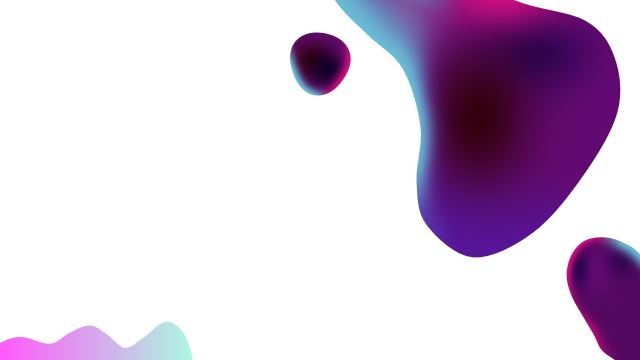
A Shadertoy shader for this background:

```glsl
// Glossy liquid blobs and a pastel wave on a white ground.
// Outlines are closed Catmull-Rom splines turned into signed distances;
// soft elliptical glows and distance-based rims colour the inside.

// Canvas is HEIGHT units tall, origin at the lower left.
const float HEIGHT = 100.0;
const int KNOTS = 15;
const int STEPS = 8;

const vec3 PAPER   = vec3(1.0);
const vec3 PLUM    = vec3(0.39, 0.04, 0.45);
const vec3 VIOLET  = vec3(0.34, 0.08, 0.60);
const vec3 INDIGO  = vec3(0.34, 0.28, 0.68);
const vec3 NAVY    = vec3(0.14, 0.01, 0.30);
const vec3 MAROON  = vec3(0.20, 0.00, 0.05);
const vec3 INK     = vec3(0.06, 0.00, 0.16);
const vec3 MAGENTA = vec3(0.82, 0.05, 0.50);
const vec3 MAUVE   = vec3(0.50, 0.22, 0.56);
const vec3 CYAN    = vec3(0.41, 0.73, 0.83);
const vec3 PINK    = vec3(1.00, 0.35, 0.98);
const vec3 MINT    = vec3(0.68, 0.97, 0.88);

const float WAVE_WIDTH = 53.5;
const vec2 DROP_CENTER = vec2(88.8, 82.6);
const float DROP_RADIUS = 8.52;

// Spline knots of each outline
const vec2 LARGE[KNOTS] = vec2[KNOTS](
    vec2(88.0, 111.6), vec2(93.0, 100.0), vec2(101.9, 90.5), vec2(111.8, 81.0),
    vec2(116.8, 64.8), vec2(115.7, 49.5), vec2(118.5, 37.5), vec2(131.5, 28.5),
    vec2(148.1, 35.4), vec2(162.0, 51.2), vec2(171.5, 68.8), vec2(170.8, 83.8),
    vec2(162.7, 94.2), vec2(142.8, 100.0), vec2(120.4, 111.6));
const vec2 CORNER[KNOTS] = vec2[KNOTS](
    vec2(157.4, 23.4), vec2(158.6, 28.9), vec2(162.0, 32.9), vec2(167.1, 34.1),
    vec2(172.5, 32.9), vec2(177.8, 29.4), vec2(185.0, 20.0), vec2(188.5, 7.5),
    vec2(183.0, -2.0), vec2(177.0, -4.0), vec2(170.8, 0.0), vec2(167.1, 2.8),
    vec2(165.0, 6.9), vec2(162.0, 12.0), vec2(158.8, 17.8));
const vec2 WAVE[KNOTS] = vec2[KNOTS](
    vec2(-4.6, -3.0), vec2(-2.8, 2.8), vec2(5.1, 6.4), vec2(13.9, 4.5),
    vec2(19.4, 7.6), vec2(25.0, 9.6), vec2(29.6, 7.2), vec2(34.7, 3.4),
    vec2(40.0, 6.3), vec2(45.8, 10.6), vec2(50.7, 7.9), vec2(53.5, 0.0),
    vec2(52.0, -4.2), vec2(35.0, -6.0), vec2(10.0, -6.0));

vec2 catmullRom(vec2 a, vec2 b, vec2 c, vec2 d, float t) {
    return b + 0.5 * t * (c - a + t * (2.0*a - 5.0*b + 4.0*c - d + t * (3.0*(b - c) + d - a)));
}

// Signed distance to a closed spline, negative inside
float splineDistance(vec2 p, vec2 k[KNOTS]) {
    float nearest = 1e9, side = 1.0;
    vec2 a = k[0];
    for (int i = 0; i < KNOTS; i++) {
        vec2 k0 = k[(i + KNOTS - 1) % KNOTS], k1 = k[i];
        vec2 k2 = k[(i + 1) % KNOTS], k3 = k[(i + 2) % KNOTS];
        for (int j = 1; j <= STEPS; j++) {
            vec2 b = j == STEPS ? k2 : catmullRom(k0, k1, k2, k3, float(j) / float(STEPS));
            vec2 e = b - a, w = p - a;
            vec2 gap = w - e * clamp(dot(w, e) / dot(e, e), 0.0, 1.0);
            nearest = min(nearest, dot(gap, gap));
            // Flip the side at every edge crossed by a ray to the right
            if ((a.y > p.y) != (b.y > p.y) && w.x < e.x * w.y / e.y) side = -side;
            a = b;
        }
    }
    return side * sqrt(nearest);
}

float dropDistance(vec2 q) {
    float angle = atan(q.y, q.x);
    return length(q) - DROP_RADIUS + 0.2 * cos(2.0 * angle) - 0.44 * cos(3.0 * angle - 1.08);
}

float glow(vec2 p, vec2 center, vec2 radii) {
    vec2 q = (p - center) / radii;
    return exp(-dot(q, q));
}

float rim(float d, float width) { return exp(-d * d / (width * width)); }

vec3 shadeLarge(vec2 p, float d) {
    vec3 c = mix(VIOLET, PLUM, smoothstep(32.0, 62.0, p.y + 0.25 * (p.x - 132.0)));
    c = mix(c, NAVY, 0.9 * glow(p, vec2(149.0, 86.0), vec2(14.0, 11.0)));
    c = mix(c, MAROON, glow(p, vec2(133.0, 67.5), vec2(14.0, 19.0)));
    c = mix(c, MAGENTA, glow(p, vec2(139.0, 102.0), vec2(18.0, 9.0)));
    c = mix(c, MAUVE, glow(p, vec2(114.0, 99.0), vec2(10.0, 13.0)));
    float left = 1.0 - smoothstep(114.0, 129.0, p.x);
    c = mix(c, INDIGO, 0.8 * left * rim(d, 6.0));
    float width = mix(3.6, 11.0, smoothstep(72.0, 100.0, p.y));
    return mix(c, CYAN, left * smoothstep(37.0, 57.0, p.y) * rim(d, width));
}

vec3 shadeDrop(vec2 q, float d) {
    vec3 c = mix(PLUM, MAROON, glow(q, vec2(-2.0, 0.5), vec2(5.5)));
    c = mix(c, INK, glow(q, vec2(2.0, -1.8), vec2(4.5)));
    c = mix(c, MAGENTA, smoothstep(2.0, 8.0, dot(q, vec2(0.9, -0.4))) * rim(d, 2.2));
    return mix(c, CYAN, smoothstep(2.0, 7.5, dot(q, vec2(-0.8, -0.6))) * rim(d, 2.0));
}

vec3 shadeCorner(vec2 p, float d) {
    vec3 c = mix(PLUM * 0.82, PLUM, glow(p, vec2(166.0, 25.0), vec2(5.0, 7.0)));
    c = mix(c, NAVY, 0.85 * glow(p, vec2(160.8, 25.5), vec2(2.6, 5.0)));
    c = mix(c, NAVY, 0.7 * glow(p, vec2(173.0, 27.5), vec2(4.5, 4.0)));
    float left = 1.0 - smoothstep(161.0, 174.0, p.x);
    float ends = 1.0 - 0.65 * glow(p, vec2(160.0, 15.0), vec2(8.0, 6.0));
    c = mix(c, MAGENTA, left * ends * rim(d, mix(2.6, 1.5, smoothstep(4.0, 18.0, p.y))));
    return mix(c, CYAN, smoothstep(165.0, 174.0, p.x) * smoothstep(15.0, 28.0, p.y) * rim(d, 2.4));
}

void mainImage(out vec4 fragColor, in vec2 fragCoord) {
    float texel = HEIGHT / iResolution.y;
    vec2 p = fragCoord * texel;
    vec2 q = p - DROP_CENTER;
    float large = splineDistance(p, LARGE), corner = splineDistance(p, CORNER);
    float wave = splineDistance(p, WAVE), drop = dropDistance(q);
    vec4 cover = clamp(0.5 - vec4(large, drop, corner, wave) / texel, 0.0, 1.0);

    vec3 color = mix(PAPER, shadeLarge(p, large), cover.x);
    color = mix(color, shadeDrop(q, drop), cover.y);
    color = mix(color, shadeCorner(p, corner), cover.z);
    color = mix(color, mix(PINK, MINT, clamp(p.x / WAVE_WIDTH, 0.0, 1.0)), cover.w);
    fragColor = vec4(color, 1.0);
}
```
